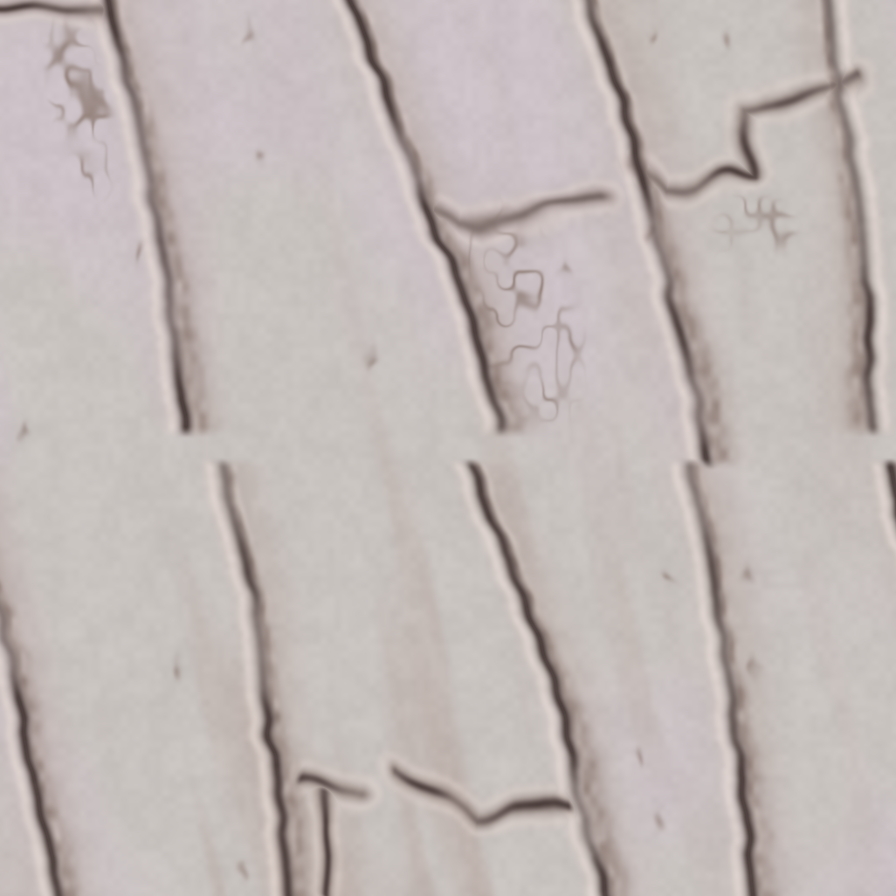
Reproduce this texture procedurally as a three.js fragment shader.

```glsl
varying vec2 vUv;

const vec3 GREY  = vec3(0.785, 0.765, 0.750);
const vec3 LILAC = vec3(0.800, 0.760, 0.780);
const vec3 SMEAR = vec3(0.740, 0.685, 0.665);
const vec3 TAN   = vec3(0.580, 0.510, 0.485);
const vec3 DARK  = vec3(0.310, 0.260, 0.250);
const vec3 PALE  = vec3(0.900, 0.850, 0.830);

const float CORE_WIDTH  = 0.0058;
const float CROSS_WIDTH = 0.0048;
const float RIM_OFFSET  = 0.015;
const float RIM_WIDTH   = 0.006;
const float WALL_LENGTH = 0.51;
const float UPPER_START = 1.02;
const float LOWER_START = 0.485;
const float SHEAR       = 0.22;
const float GRAIN       = 0.022;
const float SPECK_CELLS = 9.0;
const float SPECK_SHARE = 0.16;

float hash(vec2 p) {
  p = fract(p * vec2(0.1031, 0.1137));
  p += dot(p, p.yx + 33.33);
  return fract((p.x + p.y) * p.x * 17.3);
}

float noise(vec2 p) {
  vec2 i = floor(p), f = fract(p);
  f = f * f * (3.0 - 2.0 * f);
  return mix(mix(hash(i), hash(i + vec2(1, 0)), f.x),
             mix(hash(i + vec2(0, 1)), hash(i + vec2(1, 1)), f.x), f.y);
}

float fbm(vec2 p) {
  return 0.55 * noise(p) + 0.3 * noise(p * 2.1 + 7.0) + 0.15 * noise(p * 4.3 + 19.0);
}

float bell(float d, float w) { return exp(-d * d / (w * w)); }

float segment(vec2 p, vec2 a, vec2 b) {
  vec2 ab = b - a;
  return length(p - a - ab * clamp(dot(p - a, ab) / dot(ab, ab), 0.0, 1.0));
}

// Long wall layers: dark core, tan band, pale rim, soft halo
vec4 longWall(vec2 p, float startX, float run, float startY, float reach, float seed) {
  float t = (startY - p.y) / WALL_LENGTH;
  float wiggle = 0.006 * (noise(vec2(p.y * 45.0, seed)) - 0.5)
               + 0.012 * (noise(vec2(p.y * 9.0, seed + 5.0)) - 0.5);
  float d = (p.x - startX - run * t - 0.008 * sin(3.1416 * t) - wiggle) * 0.97;
  float side = hash(vec2(seed, 3.0)) < 0.3 ? -1.0 : 1.0;
  float ends = smoothstep(-0.01, 0.015, t) * (1.0 - smoothstep(reach - 0.03, reach, t));
  float ink = mix(0.45, 1.05, smoothstep(0.15, 0.7, noise(vec2(p.y * 11.0, seed + 9.0))));
  float spread = mix(0.006, 0.015, smoothstep(0.1, 1.0, t)) * mix(0.7, 1.2, noise(vec2(p.y * 7.0, seed)));
  float mottle = mix(0.25, 0.95, noise(p * vec2(110.0, 75.0) + seed));
  float band = bell(d - side * spread, spread) * mottle;
  float rim = bell(d + side * RIM_OFFSET, RIM_WIDTH)
            + 0.7 * bell(d - side * 0.011, 0.004) * noise(p * 60.0 + seed);
  return ends * vec4(bell(d, CORE_WIDTH) * ink, band, rim, bell(d - side * 0.012, 0.03));
}

// Jagged walls closing the cells
float crossDistance(vec2 p) {
  p += 0.018 * (vec2(noise(p * 26.0), noise(p * 26.0 + 40.0)) - 0.5);
  float d = segment(p, vec2(0.485, 0.765), vec2(0.515, 0.747));
  d = min(d, segment(p, vec2(0.515, 0.747), vec2(0.67, 0.778)));
  d = min(d, segment(p, vec2(0.70, 0.815), vec2(0.74, 0.788)));
  d = min(d, segment(p, vec2(0.74, 0.788), vec2(0.835, 0.81)));
  d = min(d, segment(p, vec2(0.835, 0.81), vec2(0.83, 0.872)));
  d = min(d, segment(p, vec2(0.83, 0.872), vec2(0.96, 0.915)));
  d = min(d, segment(p, vec2(0.34, 0.125), vec2(0.40, 0.115)));
  d = min(d, segment(p, vec2(0.44, 0.14), vec2(0.54, 0.092)));
  d = min(d, segment(p, vec2(0.54, 0.092), vec2(0.635, 0.10)));
  d = min(d, segment(p, vec2(0.365, 0.11), vec2(0.362, 0.0)));
  return min(d, segment(p, vec2(-0.02, 0.995), vec2(0.115, 0.992)));
}

float blob(vec2 p, vec2 centre, vec2 size) {
  return 1.0 - smoothstep(0.55, 1.0, length((p - centre) / size));
}

void main() {
  vec2 p = vUv;
  vec2 q = vec2(p.x + SHEAR * p.y, p.y);

  // Cell interiors with faint streaks along the walls
  vec3 col = mix(GREY, LILAC, smoothstep(0.42, 0.68, fbm(q * vec2(4.0, 2.2) + 3.0)));
  float lower = (1.0 - smoothstep(0.35, 0.6, p.y)) * (1.0 - smoothstep(0.2, 0.36, abs(p.x - 0.42)));
  float streak = smoothstep(0.45, 0.75, fbm(q * vec2(15.0, 2.0) + 11.0));
  col = mix(col, SMEAR, streak * mix(0.25, 0.8, lower));

  // Two tiers of long walls, offset at the middle
  vec4 wall = vec4(0.0);
  for (int i = 0; i < 5; i++) {
    float n = float(i);
    float reach = i == 2 ? 1.07 : 1.0;
    wall = max(wall, longWall(p, 0.12 + 0.268 * n, 0.11 + 0.065 * sin(1.6 * n - 0.39),
                              UPPER_START, reach, n * 13.0 + 2.0));
    wall = max(wall, longWall(p, -0.02 + 0.26 * n + 0.03 * sin(1.3 * n - 1.0),
                              0.11 + 0.045 * sin(2.4 * n - 3.2), LOWER_START, 1.1, n * 17.0 + 71.0));
  }

  // Cross walls
  float d = crossDistance(p);
  float ink = mix(0.3, 1.0, smoothstep(0.2, 0.65, noise(p * 17.0 + 5.0)));
  wall = max(wall, vec4(bell(d, CROSS_WIDTH) * ink, 0.6 * bell(d, 0.009),
                        0.6 * bell(d - RIM_OFFSET, RIM_WIDTH), 0.7 * bell(d, 0.022)));

  // Granular netting and sparse specks
  float patches = max(blob(p, vec2(0.58 - 0.25 * (p.y - 0.65), 0.65), vec2(0.075, 0.14)),
                      max(blob(q, vec2(0.285, 0.88), vec2(0.04, 0.11)),
                          0.7 * blob(p, vec2(0.84, 0.74), vec2(0.06, 0.05))));
  float net = bell(noise(p * vec2(62.0, 48.0)) - 0.5, 0.11) * noise(p * 31.0 + 8.0);
  vec2 cell = floor(p * SPECK_CELLS);
  vec2 jitter = 0.2 + 0.6 * vec2(hash(cell + 4.0), hash(cell + 27.0));
  vec2 offset = (fract(p * SPECK_CELLS) - jitter) / SPECK_CELLS;
  offset += 0.014 * (vec2(noise(p * 55.0), noise(p * 55.0 + 30.0)) - 0.5);
  float speck = bell(length(offset * vec2(1.0, 0.6)), 0.005) * step(hash(cell + 51.0), SPECK_SHARE);

  // Layers from soft to sharp
  col = mix(col, SMEAR, 0.6 * wall.w);
  col = mix(col, PALE, 0.65 * min(wall.z, 1.0));
  col = mix(col, TAN, clamp(wall.y, 0.0, 1.0));
  col = mix(col, TAN, clamp(1.1 * net * patches + 0.6 * speck, 0.0, 1.0));
  col = mix(col, DARK, clamp(wall.x, 0.0, 1.0));
  col += GRAIN * (noise(p * 130.0) + noise(p * 48.0 + 9.0) - 1.0);
  gl_FragColor = vec4(col, 1.0);
}
```
